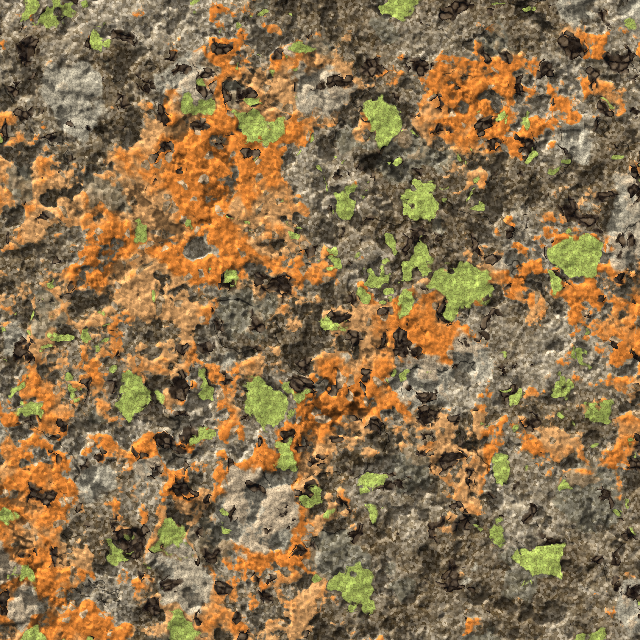
Give the GLSL for this texture, as a WebGL 1 fragment shader.

```glsl
precision highp float;
// Weathered rock: grey-brown stone, rusty orange faces, pale crusts, dark clumps and green lichen.
uniform vec2 u_resolution;

vec3 hash3(vec2 c) {
  vec3 q = vec3(dot(c, vec2(127.1, 311.7)), dot(c, vec2(269.5, 183.3)), dot(c, vec2(419.2, 371.9)));
  return fract(sin(q) * 43758.5);
}

// Smooth cellular noise: random cell values blended by distance to their points.
float blotch(vec2 p) {
  vec2 base = floor(p);
  float sum = 0.0, total = 0.0;
  for (int y = -1; y <= 1; y++) for (int x = -1; x <= 1; x++) {
    vec2 c = base + vec2(x, y);
    vec3 h = hash3(c);
    vec2 d = c + h.xy - p;
    float w = exp(-7.0 * dot(d, d));
    sum += w * h.z;
    total += w;
  }
  return sum / max(total, 0.00001);
}

float fbm(vec2 p) {
  float sum = 0.0, amp = 0.5;
  for (int i = 0; i < 4; i++) {
    sum += amp * blotch(p);
    p = mat2(1.6, 1.2, -1.2, 1.6) * p + 17.3;
    amp *= 0.54;
  }
  return sum;
}

// Granules: x = nearest distance, y = gap to the second nearest, z = random id.
vec3 granules(vec2 p) {
  vec2 base = floor(p);
  vec3 best = vec3(9.0, 9.0, 0.0);
  for (int y = -1; y <= 1; y++) for (int x = -1; x <= 1; x++) {
    vec2 c = base + vec2(x, y);
    vec3 h = hash3(c);
    float d = length(c + h.xy - p);
    if (d < best.x) best = vec3(d, best.x, h.z);
    else best.y = min(best.y, d);
  }
  return vec3(best.x, best.y - best.x, best.z);
}

// Scattered round patches: x = depth inside the patch (negative outside), y = random id.
vec2 patches(vec2 p, float density) {
  vec2 base = floor(p);
  vec2 best = vec2(-1.0, 0.0);
  for (int y = -1; y <= 1; y++) for (int x = -1; x <= 1; x++) {
    vec2 c = base + vec2(x, y);
    vec3 place = hash3(c), kind = hash3(c + 57.0);
    float radius = mix(0.1, 0.38, place.z * place.z) * clamp((density - kind.x) * 8.0, 0.0, 1.0);
    float depth = radius - length(c + place.xy - p) - 0.06 * step(density, kind.x);
    if (depth > best.x) best = vec2(depth, kind.y);
  }
  return best;
}

void main() {
  vec2 p = gl_FragCoord.xy / min(u_resolution.x, u_resolution.y);
  vec2 warped = p + 0.07 * (vec2(fbm(p * 20.0), fbm(p * 20.0 + 41.0)) - 0.5);

  // Relief lit from the upper left
  float height = fbm(p * 34.0 + 5.0);
  float slope = height - fbm(p * 34.0 + 5.0 + vec2(-0.1, 0.14));
  float region = fbm(warped * 4.0 + 63.0);
  float tone = fbm(warped * 9.0 + 29.0);
  vec3 fine = granules(p * 230.0);
  vec3 knob = granules(mix(p, warped, 0.4) * 85.0 + 9.0);

  // Grainy grey-brown stone
  vec3 color = mix(vec3(0.42, 0.365, 0.28), vec3(0.61, 0.56, 0.47), smoothstep(0.3, 0.72, tone));
  color += 0.26 * (fine.z - 0.5) + 0.1 * (0.45 - fine.x);
  color *= 0.92 + 0.2 * knob.z;

  // Rusty faces broken into fragments, from tan to orange
  float rustField = fbm(warped * 5.5 + 11.0) + 0.65 * (height - 0.5) + 0.07 * (knob.z - 0.5);
  float rust = smoothstep(0.515, 0.585, rustField);
  vec3 rustColor = mix(vec3(0.75, 0.56, 0.36), vec3(0.79, 0.47, 0.2), smoothstep(0.38, 0.62, tone + 0.4 * (height - 0.5)));
  rustColor *= 0.86 + 0.28 * fine.z;
  color = mix(color, rustColor, rust * (1.0 - 0.8 * step(0.9, knob.z) * smoothstep(0.0, 0.2, knob.y)));

  // Slate and pale crusts
  vec2 slate = patches(warped * 7.0 + 3.0, 0.6);
  vec3 slateColor = vec3(0.46, 0.44, 0.37) + 0.2 * (fine.z - 0.5);
  color = mix(color, slateColor, 0.8 * smoothstep(-0.02, 0.03, slate.x));
  vec2 pale = patches(warped * 5.5 + 31.0, 0.6);
  vec3 paleColor = vec3(0.66, 0.63, 0.55) * (0.82 + 0.18 * smoothstep(0.0, 0.3, fine.y) + 0.1 * fine.z);
  color = mix(color, paleColor, 0.85 * smoothstep(-0.02, 0.03, pale.x + 0.1 * (height - 0.5)));

  // Ledges, cracks and small shadows
  float ledge = abs(blotch(mat2(0.9, 0.4, -0.4, 0.9) * warped * vec2(7.0, 14.0) + 77.0) - 0.5);
  color *= 1.0 - 0.5 * (1.0 - smoothstep(0.004, 0.03, ledge)) * smoothstep(0.47, 0.56, region) * smoothstep(0.56, 0.42, height);
  color *= clamp(1.0 + 2.0 * slope, 0.55, 1.4);
  color *= mix(0.62, 1.02, smoothstep(0.3, 0.44, height));

  // Knobbly dark clumps
  vec2 clump = patches(mix(p, warped, 0.7) * 21.0 + 13.0, 0.9 * smoothstep(0.36, 0.62, region));
  float clumpMask = smoothstep(-0.04, 0.06, clump.x + 0.25 * (knob.z - 0.55) + 0.3 * (height - 0.5));
  vec3 clumpColor = mix(vec3(0.13, 0.1, 0.08), vec3(0.44, 0.37, 0.29), smoothstep(0.0, 0.5, knob.y) * knob.z + 1.5 * slope);
  clumpColor += 0.1 * (fine.z - 0.5);
  color = mix(color, max(clumpColor, 0.06), clumpMask);

  // Green lichen: large patches, then fine specks, each on a dark rim
  vec2 lichen = patches(warped * 9.0 + 50.0, 0.52);
  vec2 speck = patches(warped * 32.0 + 80.0, 0.5 * smoothstep(0.48, 0.66, fbm(p * 5.0 + 90.0)));
  float rim = max(smoothstep(-0.06, 0.0, lichen.x), smoothstep(-0.12, 0.0, speck.x));
  float cover = max(smoothstep(-0.02, 0.02, lichen.x + 0.06 * (knob.z - 0.6)), smoothstep(-0.05, 0.05, speck.x));
  vec3 lichenColor = mix(vec3(0.5, 0.52, 0.27), vec3(0.74, 0.82, 0.41), smoothstep(0.0, 0.3, fine.y) * 0.4 + 0.6 * fine.z);
  lichenColor *= (0.88 + 0.2 * lichen.y) * (1.0 + 1.2 * slope);
  color = mix(color * (1.0 - 0.25 * rim), lichenColor, cover);

  gl_FragColor = vec4(clamp(color, 0.0, 1.0), 1.0);
}
```
